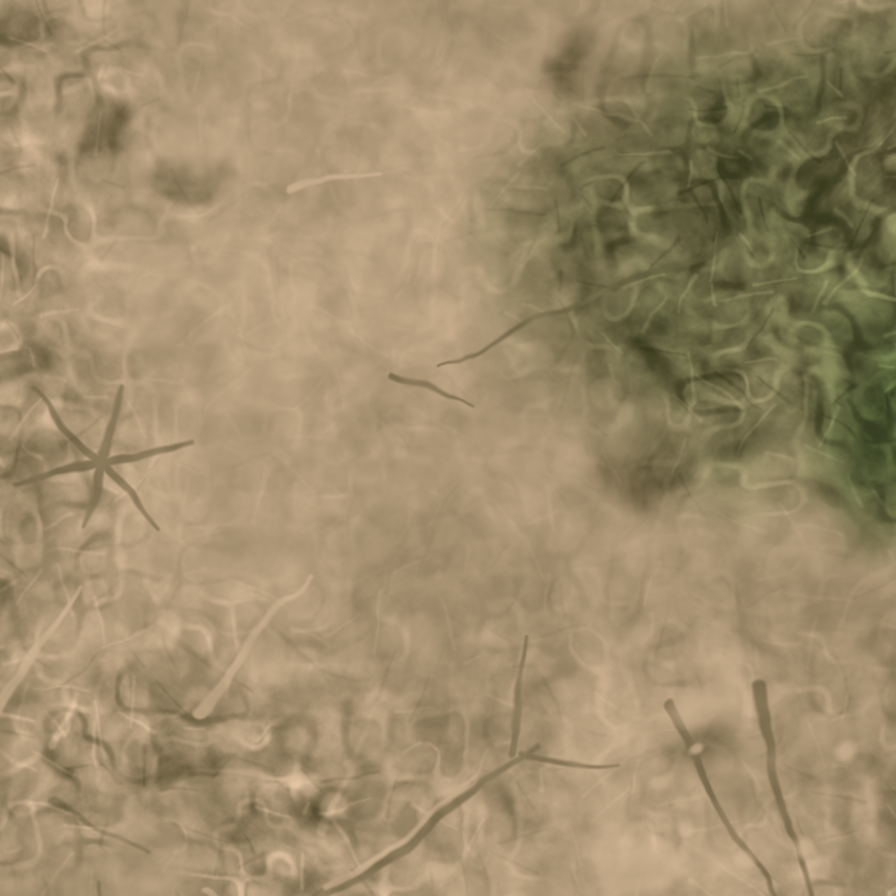
This texture is drawn by a Shadertoy shader. Its source:

```glsl
#define SOIL_DARK vec3(0.37, 0.33, 0.21)
#define SOIL_LIGHT vec3(0.82, 0.71, 0.58)
#define WEED_GREEN vec3(0.29, 0.36, 0.19)
#define PATH_TONE 0.69
#define BROAD_CONTRAST 0.45
#define GRAIN_CONTRAST 0.75
#define FIBRE_CONTRAST 0.32
#define WEED_SHADE 0.36
#define EDGE_SOFTNESS 0.0025

vec2 hash2(vec2 p) {
    vec3 q = fract(p.xyx * vec3(0.1031, 0.1030, 0.0973));
    q += dot(q, q.yzx + 33.33);
    return fract((q.xx + q.yz) * q.zy);
}

float noise(vec2 p) {
    vec2 i = floor(p), f = fract(p);
    f = f * f * (3.0 - 2.0 * f);
    float low = mix(hash2(i).x, hash2(i + vec2(1, 0)).x, f.x);
    float high = mix(hash2(i + vec2(0, 1)).x, hash2(i + vec2(1, 1)).x, f.x);
    return mix(low, high, f.y);
}

float fbm(vec2 p) {
    float sum = 0.0, gain = 0.52;
    for (int i = 0; i < 4; i++) {
        sum += gain * noise(p);
        p = mat2(1.6, 1.2, -1.2, 1.6) * p + 17.3;
        gain *= 0.52;
    }
    return sum;
}

// Tapered line coverage
float stroke(vec2 p, vec2 a, vec2 b, float width) {
    vec2 ab = b - a;
    float h = clamp(dot(p - a, ab) / dot(ab, ab), 0.0, 1.0);
    float w = width * (1.0 - 0.6 * h);
    return 1.0 - smoothstep(w - EDGE_SOFTNESS, w + EDGE_SOFTNESS, length(p - a - ab * h));
}

float blob(vec2 p, vec2 center, vec2 radius) {
    return 1.0 - smoothstep(0.3, 1.2, length((p - center) / radius));
}

// Scattered stalks: positive is pale, negative is dark
float stalks(vec2 p, float cells, float width, float spread, float seed) {
    vec2 id = floor(p * cells);
    float sum = 0.0;
    for (int y = -1; y <= 1; y++)
    for (int x = -1; x <= 1; x++) {
        vec2 cell = id + vec2(x, y);
        vec2 r = hash2(cell + seed), s = hash2(cell + seed + 51.7);
        float angle = 0.35 + spread * (s.x - 0.5);
        vec2 center = (cell + r) / cells;
        vec2 arm = vec2(cos(angle), sin(angle)) * (0.2 + 0.65 * s.y) / cells;
        float side = r.x > 0.42 ? 1.0 : -0.8;
        sum += side * step(0.4, r.y) * stroke(p, center - arm, center + arm, width);
    }
    return clamp(sum, -1.0, 1.0);
}

// Thin curling lines along the middle level of a noise field
float curls(vec2 p) {
    return 1.0 - smoothstep(0.02, 0.17, abs(noise(p) - 0.5));
}

void mainImage(out vec4 fragColor, in vec2 fragCoord) {
    vec2 uv = fragCoord / iResolution.xy;
    vec2 warp = vec2(fbm(uv * 9.0), fbm(uv * 9.0 + 40.0)) - 0.5;
    vec2 p = uv + 0.035 * warp;
    vec2 q = uv + 0.09 * warp;

    // Bare path, littered margins and a weedy patch
    float weed = 1.0 - smoothstep(0.6, 1.15, length((q - vec2(0.98, 0.71)) / vec2(0.43, 0.31)));
    float left = 1.0 - smoothstep(0.02, 0.24, q.x);
    float bottom = (1.0 - smoothstep(0.1, 0.42, q.y)) * (1.0 - 0.5 * smoothstep(0.3, 0.5, q.x));
    float litter = clamp(max(max(0.75 * left, bottom), weed), 0.0, 1.0);
    litter *= smoothstep(0.22, 0.58, fbm(uv * 6.0 + 8.0) + 0.12);

    // Soil tone and soft grain
    float tone = PATH_TONE - WEED_SHADE * weed - 0.1 * litter;
    tone += BROAD_CONTRAST * (fbm(uv * 6.0 + 3.0) - 0.47);
    tone += GRAIN_CONTRAST * (0.4 + 0.7 * litter) * (fbm(p * 38.0) - 0.47);

    // Curled fibres and dry stalks
    float fibres = curls(p * 32.0 + 5.0) * noise(uv * 24.0);
    fibres -= curls(p * 27.0 + 70.0) * noise(uv * 21.0 + 9.0);
    tone += FIBRE_CONTRAST * fibres * (0.22 + litter);
    tone += 0.22 * stalks(p, 26.0, 0.0022, 6.3, 3.0) * (0.2 + 0.8 * litter);
    tone += 0.28 * stalks(p, 10.0, 0.0042, 2.6, 29.0) * bottom * (1.0 - smoothstep(0.3, 0.5, uv.x));

    // Shaded hollows
    float hollow = blob(q, vec2(0.1, 0.84), vec2(0.06, 0.04));
    hollow += blob(q, vec2(0.2, 0.81), vec2(0.06, 0.025));
    hollow += blob(q, vec2(0.03, 0.98), vec2(0.08, 0.04));
    hollow += blob(q, vec2(0.03, 0.47), vec2(0.06, 0.05));
    hollow += blob(q, vec2(0.34, 0.11), vec2(0.04, 0.03));
    hollow += blob(q, vec2(0.64, 0.95), vec2(0.03, 0.04));
    hollow += blob(q, vec2(0.72, 0.47), vec2(0.09, 0.04));
    hollow += blob(q, vec2(0.79, 0.17), vec2(0.05, 0.06));
    tone -= 0.36 * min(hollow, 1.0) * (0.5 + fbm(p * 30.0));

    // Dark twigs and a spiky sprig
    float twig = stroke(p, vec2(0.81, 0.73), vec2(0.49, 0.585), 0.0045);
    twig = max(twig, stroke(p, vec2(0.44, 0.575), vec2(0.53, 0.545), 0.004));
    twig = max(twig, stroke(p, vec2(0.35, 0.0), vec2(0.6, 0.17), 0.007));
    twig = max(twig, stroke(p, vec2(0.57, 0.16), vec2(0.59, 0.29), 0.0045));
    twig = max(twig, stroke(p, vec2(0.58, 0.16), vec2(0.69, 0.15), 0.004));
    twig = max(twig, stroke(p, vec2(0.74, 0.22), vec2(0.86, 0.0), 0.006));
    twig = max(twig, stroke(p, vec2(0.84, 0.24), vec2(0.9, 0.0), 0.006));
    for (int i = 0; i < 6; i++) {
        float angle = 1.05 * float(i) + 0.25;
        vec2 tip = vec2(cos(angle), sin(angle)) * (0.07 + 0.06 * hash2(vec2(i, 4)).x);
        twig = max(twig, stroke(p, vec2(0.11, 0.48), vec2(0.11, 0.48) + tip, 0.006));
    }
    tone = mix(tone, 0.08 + 0.3 * noise(p * 45.0), 0.75 * twig);

    // Long pale straws and stones
    float pale = stroke(p, vec2(0.0, 0.2), vec2(0.09, 0.34), 0.006);
    pale = max(pale, stroke(p, vec2(0.22, 0.21), vec2(0.34, 0.36), 0.006));
    pale = max(pale, stroke(p, vec2(0.32, 0.79), vec2(0.43, 0.8), 0.004));
    pale = max(pale, stroke(p, vec2(0.36, 0.012), vec2(0.53, 0.135), 0.004));
    pale = max(pale, blob(p, vec2(0.78, 0.21), vec2(0.042, 0.03)));
    pale = max(pale, blob(p, vec2(0.72, 0.03), vec2(0.055, 0.028)));
    for (int i = 0; i < 7; i++) {
        vec2 r = hash2(vec2(i, 19));
        pale = max(pale, blob(p, vec2(0.67, 0.02) + r * vec2(0.32, 0.16), vec2(0.008 + 0.008 * r.x)));
    }
    tone = mix(tone, 0.82 + 0.25 * noise(p * 35.0), 0.75 * pale);

    // Earth colours with a green cast over the weeds
    vec3 color = mix(SOIL_DARK, SOIL_LIGHT, clamp(tone, -0.25, 1.15));
    float green = weed * (0.15 + 0.5 * fbm(uv * 7.0 + 20.0));
    green += 0.5 * blob(q, vec2(1.0, 0.53), vec2(0.12, 0.16));
    color = mix(color, WEED_GREEN * (0.65 + 1.1 * max(tone, 0.0)), clamp(green, 0.0, 0.8));
    fragColor = vec4(color, 1.0);
}
```
